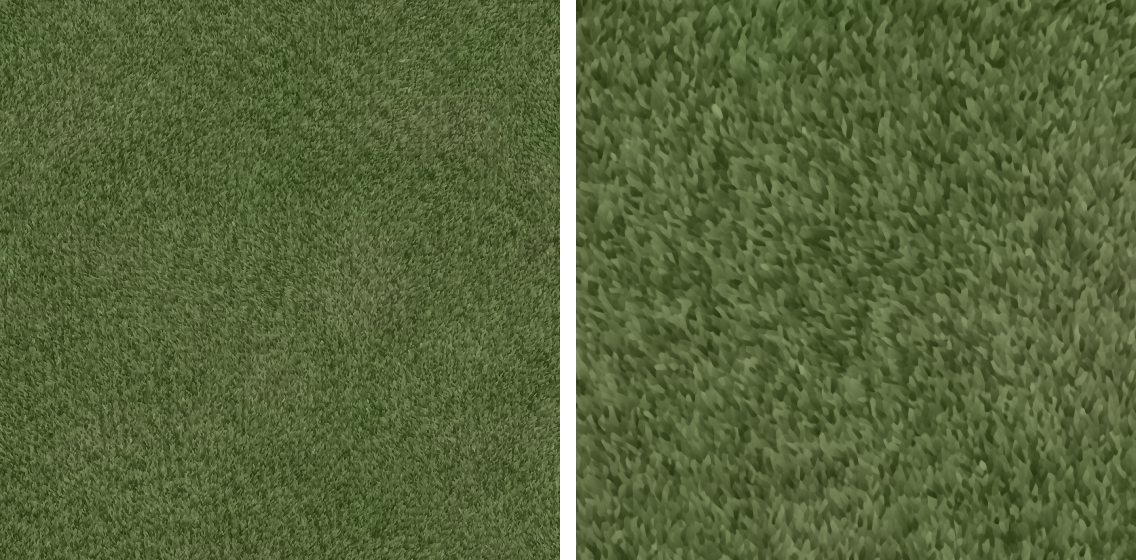
Left: the whole. Right: its middle third, enlarged.
A Shadertoy shader for this texture:

```glsl
#define BLADE_CELLS 265.0
#define BLADE_HALF_LENGTH 1.05
#define BLADE_HALF_WIDTH 0.4
#define BLADE_CONTRAST 1.06
#define CLUMP_SCALE 60.0
#define CLUMP_CONTRAST 0.42
#define PATCH_CONTRAST 0.2
#define LEAN_RANGE 1.7
#define MEAN_TONE 0.415
#define DARK_GREEN vec3(0.22, 0.28, 0.12)
#define LIGHT_GREEN vec3(0.47, 0.53, 0.35)
#define DRY_TINT vec3(0.045, -0.01, 0.04)

vec3 hash3(vec2 p) {
    vec3 q = vec3(dot(p, vec2(127.1, 311.7)),
                  dot(p, vec2(269.5, 183.3)),
                  dot(p, vec2(419.2, 371.9)));
    return fract(sin(q) * 43758.55);
}

float valueNoise(vec2 p) {
    vec2 i = floor(p), f = fract(p);
    f = f * f * (3.0 - 2.0 * f);
    float bottom = mix(hash3(i).x, hash3(i + vec2(1, 0)).x, f.x);
    float top = mix(hash3(i + vec2(0, 1)).x, hash3(i + vec2(1, 1)).x, f.x);
    return mix(bottom, top, f.y);
}

float fbm(vec2 p) {
    float sum = 0.0, amplitude = 0.53;
    for (int i = 0; i < 4; i++) {
        sum += amplitude * valueNoise(p);
        p = mat2(1.6, 1.2, -1.2, 1.6) * p + 17.3;
        amplitude *= 0.5;
    }
    return sum;
}

// Blends the tones of nearby blades, the uppermost and closest dominating
float bladeTone(vec2 uv, float lean) {
    vec2 p = uv * BLADE_CELLS;
    vec2 cell = floor(p);
    float toneSum = 0.0, weightSum = 0.0;
    for (int y = -2; y <= 2; y++) {
        for (int x = -2; x <= 2; x++) {
            vec2 id = cell + vec2(x, y);
            vec3 place = hash3(id);
            vec3 look = hash3(id + 57.0);
            float angle = lean + (place.z - 0.5) * 1.5;
            vec2 along = vec2(sin(angle), cos(angle));
            vec2 d = p - id - place.xy;
            float size = mix(0.75, 1.25, look.z);
            float u = dot(d, along) / (BLADE_HALF_LENGTH * size);
            float v = dot(d, vec2(along.y, -along.x)) / BLADE_HALF_WIDTH;

            // Lit tips, shaded roots and a few pale straw blades
            float tone = look.x - 0.5 + 0.15 * clamp(u, -1.0, 1.0);
            tone += 0.35 * smoothstep(0.95, 0.99, look.z);
            float weight = exp(3.0 * look.y - 3.0 * (u * u + v * v));
            toneSum += tone * weight;
            weightSum += weight;
        }
    }
    return toneSum / max(weightSum, 1e-9);
}

void mainImage(out vec4 fragColor, in vec2 fragCoord) {
    vec2 uv = fragCoord / iResolution.y;

    // Broad growth patches, slightly wider than tall, and small clumps
    float growth = fbm(uv * vec2(4.0, 7.0) + 4.0) - 0.5;
    float dryness = fbm(uv * vec2(6.0, 9.0) + 31.0) - 0.5;
    float clump = fbm(uv * CLUMP_SCALE + 9.0) - 0.5;
    float lean = (valueNoise(uv * 4.0 + 12.0) - 0.5) * LEAN_RANGE;

    float tone = MEAN_TONE + BLADE_CONTRAST * bladeTone(uv, lean);
    tone += CLUMP_CONTRAST * clump + PATCH_CONTRAST * (growth + 0.5 * dryness);

    // Lush patches are purer green, dry ones greyer
    vec3 color = mix(DARK_GREEN, LIGHT_GREEN, clamp(tone, -0.25, 1.4));
    color += DRY_TINT * dryness;
    fragColor = vec4(color, 1.0);
}
```
